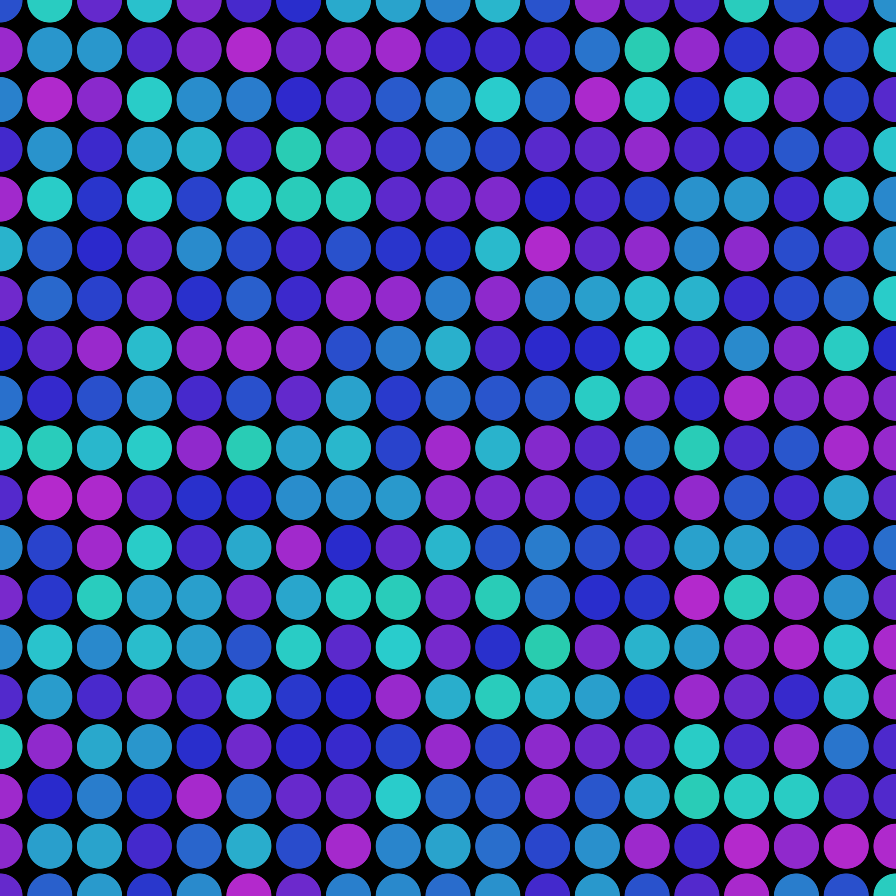
Reproduce this pattern procedurally as a three.js fragment shader.

```glsl
// Grid of round dots on black, each with a random hue from teal through blue to magenta.
varying vec2 vUv;

float hash(vec2 cell) {
  vec3 p = fract(cell.xyx * vec3(0.1031, 0.1030, 0.0973));
  p += dot(p, p.yzx + 33.33);
  return fract((p.x + p.y) * p.z);
}

vec3 hsvToRgb(float hue, float saturation, float value) {
  vec3 ramp = abs(fract(hue + vec3(0.0, 2.0, 1.0) / 3.0) * 6.0 - 3.0) - 1.0;
  return value * mix(vec3(1.0), clamp(ramp, 0.0, 1.0), saturation);
}

void main() {
  // 18 dots per side, centred on the grid points so the border cuts them in half
  vec2 grid = vUv * 18.0;
  vec2 cell = floor(grid + 0.5);

  // Dot coverage, smoothed over about one pixel
  float dist = length(grid - cell) - 0.453;
  float blur = 0.5 * max(fwidth(grid.x), fwidth(grid.y));
  float dotMask = 1.0 - smoothstep(-blur, blur, dist);

  // One flat colour per dot
  float hue = mix(0.47, 0.81, hash(cell + 17.0));
  vec3 dotColor = hsvToRgb(hue, 0.8, 0.8);

  gl_FragColor = vec4(dotColor * dotMask, 1.0);
}
```
